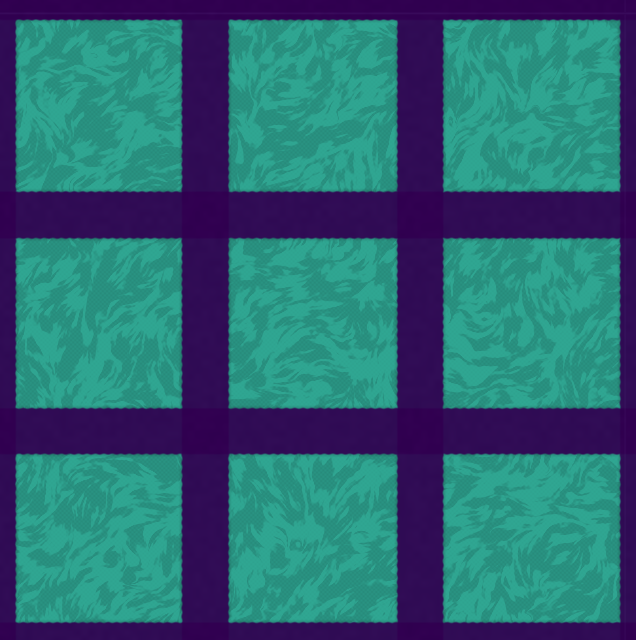
This pattern is drawn by a Shadertoy shader. Its source:

```glsl
// Three by three grid of teal brushed-felt squares on overlapping dark violet bands.
#define TILES 3.0
#define BAND_COLOR vec3(0.188, 0.045, 0.332)
#define CROSS_COLOR vec3(0.190, 0.000, 0.315)
#define FELT_DARK vec3(0.158, 0.562, 0.497)
#define FELT_LIGHT vec3(0.184, 0.647, 0.568)
#define FIBER_FREQ 250.0
#define CLUMP_FREQ 75.0
#define FIBER_LENGTH 0.024
#define FIBER_STEPS 13
#define WEAVE_FREQ 150.0
#define EDGE_WOBBLE 0.0006

const float TAU = 6.28318;

float hash(vec2 p) {
    vec3 q = fract(p.xyx * vec3(0.1031, 0.1030, 0.0973));
    q += dot(q, q.yzx + 33.33);
    return fract((q.x + q.y) * q.z);
}

float noise(vec2 p) {
    vec2 cell = floor(p), f = fract(p);
    f = f * f * (3.0 - 2.0 * f);
    return mix(mix(hash(cell), hash(cell + vec2(1, 0)), f.x),
               mix(hash(cell + vec2(0, 1)), hash(cell + vec2(1, 1)), f.x), f.y);
}

// Direction in which the nap is brushed: mostly diagonal, with swirls.
vec2 napDirection(vec2 p) {
    float angle = 0.85 + 2.6 * (noise(p * 14.0) - 0.5) + 2.2 * (noise(p * 34.0 + 9.0) - 0.5);
    return vec2(cos(angle), sin(angle));
}

// Noise averaged along the nap, which draws it out into fibers and clumps.
float fibers(vec2 p) {
    float stride = FIBER_LENGTH / float(FIBER_STEPS);
    vec2 q = p - napDirection(p) * FIBER_LENGTH * 0.5;
    float sum = 0.0;
    for (int i = 0; i < FIBER_STEPS; i++) {
        sum += mix(noise(q * FIBER_FREQ), noise(q * CLUMP_FREQ + 31.0), 0.4);
        q += napDirection(q) * stride;
    }
    return sum / float(FIBER_STEPS);
}

vec3 felt(vec2 p, vec2 tile) {
    float nap = fibers(p + tile * 3.7 + 5.0);
    float light = smoothstep(0.46, 0.55, nap);
    vec2 weave = sin(p * TAU * WEAVE_FREQ);
    vec3 color = mix(FELT_DARK, FELT_LIGHT, light);
    return color * (1.0 + 0.03 * weave.x * weave.y * (1.0 - 0.6 * light));
}

void mainImage(out vec4 fragColor, in vec2 fragCoord) {
    vec2 uv = fragCoord / iResolution.xy;
    float blur = 1.2 / iResolution.y;

    // Tile bounds: the spacing drifts a little across the grid.
    vec2 tile = clamp(floor(uv * 3.03), 0.0, TILES - 1.0);
    vec2 drift = tile * (tile - 1.0);
    vec2 low = vec2(0.0249, 0.0273) + vec2(0.3347, 0.3347) * tile + vec2(0.0013, 0.0019) * drift;
    vec2 high = vec2(0.2861, 0.2904) + vec2(0.3386, 0.3372) * tile + vec2(0.0059, 0.0020) * drift;

    // Signed distance to the tile edges on each axis, positive inside.
    vec2 wobble = EDGE_WOBBLE * sin(uv.yx * TAU * 75.0);
    vec2 inside = min(uv - low, high - uv);
    vec2 span = smoothstep(-blur, blur, inside);
    vec2 cut = smoothstep(-blur, blur, inside + wobble);

    // Bands darken where they cross and along the top margin.
    float topMargin = smoothstep(-blur, blur, uv.y - 0.969);
    float crossing = max((1.0 - span.x) * (1.0 - span.y), topMargin);
    vec3 color = mix(BAND_COLOR, CROSS_COLOR, crossing);
    color += 0.012 * (noise(uv * 90.0) - 0.5);

    // Faint seams near the top and right borders.
    vec2 seam = 1.0 - smoothstep(0.0005, 0.0005 + blur, abs(uv - vec2(0.983, 0.979)));
    color += vec3(0.03, 0.04, 0.04) * max(seam.y, 0.5 * seam.x);

    // Felt squares with a slightly shaded rim.
    float rim = smoothstep(0.0, 0.006, min(inside.x, inside.y));
    color = mix(color, felt(uv, tile) * mix(0.88, 1.0, rim), cut.x * cut.y);
    fragColor = vec4(color, 1.0);
}
```
